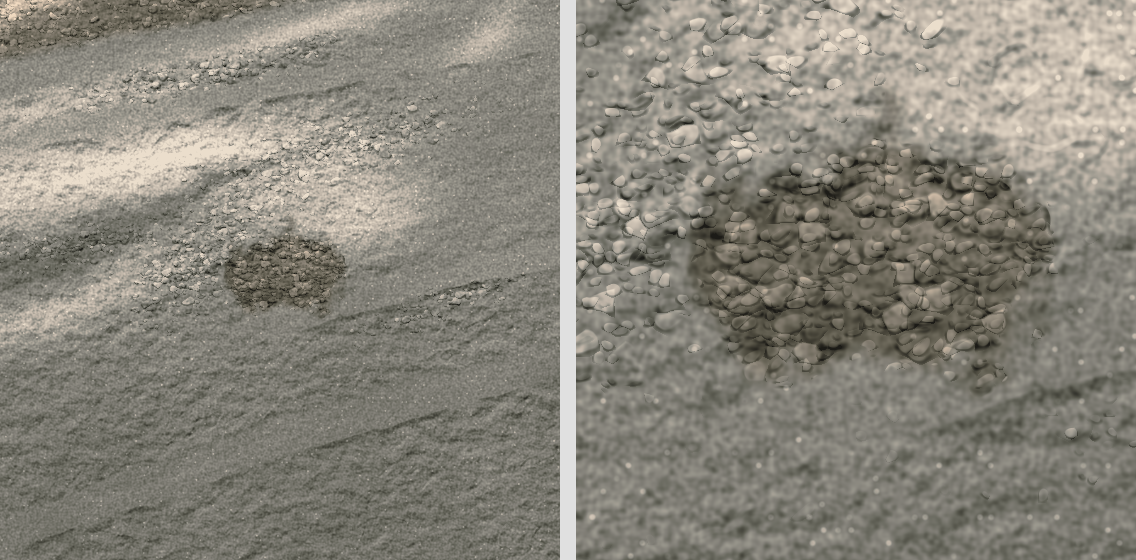
Left: the whole. Right: its middle third, enlarged.
This texture is drawn by a three.js fragment shader. Its source:

```glsl
// Worn dirt road in dappled sun: wheel tracks, flaking crust, gravel, a pothole.
// Gradient noise gives an embossed relief, cellular noise the stones, and a
// tone ramp turns light into colour.
varying vec2 vUv;

const vec3 SHADE = vec3(0.31, 0.31, 0.27);
const vec3 DUSK = vec3(0.42, 0.42, 0.38);
const vec3 DUST = vec3(0.51, 0.50, 0.47);
const vec3 PALE = vec3(0.60, 0.59, 0.55);
const vec3 WARM = vec3(0.74, 0.70, 0.65);
const vec3 SUNLIT = vec3(0.92, 0.87, 0.80);
const vec3 SOIL_TINT = vec3(1.02, 0.98, 0.94);
const vec2 HOLE_CENTRE = vec2(0.52, 0.515);
const vec2 HOLE_RADII = vec2(0.105, 0.075);
const vec2 TO_LIGHT = vec2(-0.0015, 0.0035);
const float RELIEF = 1.0;
const float GRAIN = 0.22;
const float STONE_SCALE = 56.0;

vec2 hash2(vec2 p) {
  vec3 q = fract(p.xyx * vec3(0.1031, 0.1030, 0.0973));
  q += dot(q, q.yzx + 33.33);
  return fract((q.xx + q.yz) * q.zy);
}

float corner(vec2 cell, vec2 f, vec2 o) {
  return dot(hash2(cell + o) * 2.0 - 1.0, f - o);
}

float gradientNoise(vec2 p) {
  vec2 i = floor(p), f = p - i, e = vec2(0.0, 1.0);
  vec2 u = f * f * f * (f * (f * 6.0 - 15.0) + 10.0);
  float low = mix(corner(i, f, e.xx), corner(i, f, e.yx), u.x);
  float high = mix(corner(i, f, e.xy), corner(i, f, e.yy), u.x);
  return 1.4 * mix(low, high, u.y);
}

float fbm(vec2 p) {
  float sum = 0.0, amp = 0.5;
  for (int i = 0; i < 4; i++) {
    sum += amp * gradientNoise(p);
    p = p * 2.0 + 17.3;
    amp *= 0.5;
  }
  return sum;
}

// Coordinate across the fanned tracks
float across(vec2 p) { return p.y - mix(0.40, 0.18, p.y) * p.x; }

// Soft sheared ellipse
float blob(vec2 p, float x, float y, float w, float h, float slope) {
  vec2 d = p - vec2(x, y);
  d = vec2(d.x, d.y - slope * d.x) / vec2(w, h);
  return exp(-dot(d, d));
}

float band(float t, float lo, float hi) {
  return smoothstep(lo - 0.006, lo + 0.006, t) * (1.0 - smoothstep(hi - 0.015, hi + 0.015, t));
}

// Dark line under the lower lip of a track
float ledge(float d) {
  return smoothstep(-0.014, -0.001, d) * (1.0 - smoothstep(0.0, 0.004, d));
}

// Patches of terraced crust on rough ground
float height(vec2 p) {
  float flakes = fbm(vec2(p.x, across(p)) * vec2(7.0, 9.0)) * 4.0;
  flakes = floor(flakes) + smoothstep(0.86, 1.0, fract(flakes));
  float patchy = smoothstep(-0.1, 0.3, gradientNoise(p * 6.0 + 3.0));
  return 0.17 * flakes * patchy + 1.05 * fbm(p * vec2(30.0, 36.0) + 5.0);
}

float pothole(vec2 p) {
  float d = 1.0 - length((p - HOLE_CENTRE) / HOLE_RADII);
  return smoothstep(-0.12, 0.22, d + 0.9 * fbm(p * 15.0));
}

// Shading of angular stones; density is the share of cells that hold one
float stones(vec2 p, float density) {
  vec2 offset = vec2(0.0), id = vec2(0.0);
  float first = 9.0, second = 9.0;
  for (int k = 0; k < 9; k++) {
    float n = float(k), row = floor((n + 0.5) / 3.0);
    vec2 c = floor(p) + vec2(n - 3.0 * row, row) - 1.0;
    vec2 d = p - c - 0.15 - 0.7 * hash2(c);
    float r = length(d);
    second = min(second, max(r, first));
    if (r < first) { first = r; offset = d; id = c; }
  }
  vec2 rnd = hash2(id + 71.0);
  float shape = min(second - first, mix(0.25, 0.6, rnd.y) - first);
  float body = smoothstep(0.0, 0.14, shape);
  float shadow = smoothstep(-0.3, 0.0, shape) * (1.0 - body) * (1.0 - smoothstep(-0.2, 0.2, offset.y));
  float facet = 0.8 * (rnd.y - 0.4) + 0.7 * dot(offset, vec2(-0.4, 0.9));
  return (body * facet - 0.55 * shadow) * (1.0 - smoothstep(density - 0.04, density + 0.04, rnd.x));
}

vec3 blend(vec3 a, vec3 b, float lo, float hi, float v) {
  return mix(a, b, clamp((v - lo) / (hi - lo), 0.0, 1.0));
}

vec3 toneRamp(float v) {
  vec3 c = blend(SHADE, DUSK, 0.30, 0.41, v);
  c = blend(c, DUST, 0.41, 0.50, v);
  c = blend(c, PALE, 0.50, 0.59, v);
  c = blend(c, WARM, 0.59, 0.70, v);
  c = blend(c, SUNLIT, 0.70, 0.92, v);
  return c * clamp(v / 0.30, 0.35, 1.0);
}

void main() {
  vec2 p = vUv;
  float t = across(p) + 0.012 * gradientNoise(p * vec2(5.0, 9.0)) + 0.005 * gradientNoise(p * 32.0);

  // Ground zones
  float topTrack = band(t, 0.825, 0.885) * (1.0 - smoothstep(0.6, 0.8, p.x));
  float right = smoothstep(0.40, 0.52, p.x);
  float track = max(max(band(t, 0.0, 0.075), topTrack), max(band(t, 0.715, 0.765), band(t, 0.245, 0.30) * right));
  float soil = smoothstep(0.88, 0.91, t) * (1.0 - smoothstep(0.42, 0.62, p.x));
  float hole = pothole(p);
  float rim = hole * (1.0 - pothole(p + vec2(-0.004, 0.014)));
  float calm = smoothstep(0.6, 0.8, p.x) * smoothstep(0.45, 0.6, p.y);

  // Sun patches and tree shade
  vec2 s = p + 0.04 * vec2(fbm(p * 7.0), fbm(p * 7.0 + 40.0));
  float light = mix(0.445, 0.515, smoothstep(0.1, 0.7, p.y)) + 0.07 * fbm(p * 4.0);
  light += 0.30 * blob(s, 0.34, 0.73, 0.19, 0.035, 0.2);
  light += 0.30 * blob(s, 0.08, 0.67, 0.32, 0.07, 0.2);
  light += 0.22 * blob(s, 0.54, 0.69, 0.16, 0.07, 0.25);
  light += 0.27 * blob(s, 0.65, 0.61, 0.13, 0.055, 0.2);
  light += 0.22 * blob(s, 0.13, 0.46, 0.22, 0.045, 0.4);
  light += 0.20 * blob(s, 0.10, 0.81, 0.22, 0.03, 0.2);
  light += 0.36 * blob(s, 0.02, 0.98, 0.15, 0.03, 0.3);
  light += 0.22 * blob(s, 0.52, 0.94, 0.24, 0.025, 0.25);
  light += 0.18 * blob(s, 0.87, 0.94, 0.07, 0.04, 0.6);
  light -= 0.18 * blob(s, 0.41, 0.68, 0.18, 0.022, 0.45);
  light -= 0.10 * blob(s, 0.06, 0.53, 0.20, 0.04, 0.35);
  light += 0.025 * track - 0.09 * soil - 0.11 * hole;

  // Relief, streaks, ledges and grain
  float slope = height(p) - height(p + TO_LIGHT);
  float rough = (1.0 - 0.75 * track) * (1.0 - 0.6 * calm);
  float detail = RELIEF * rough * slope * (slope < 0.0 ? 1.3 : 0.8);
  detail += 0.06 * gradientNoise(vec2(p.x * 2.5, t * 45.0));
  float lips = ledge(t) + ledge(t - 0.715) + ledge(t - 0.245) * right;
  detail -= 0.25 * lips * smoothstep(-0.25, 0.25, gradientNoise(p * 14.0));
  detail += GRAIN * (gradientNoise(p * 230.0) + 0.6 * gradientNoise(p * 115.0 + 9.0));

  // Gravel in two sizes
  float gravel = 0.7 * blob(s, 0.36, 0.53, 0.11, 0.07, 0.5);
  gravel += 0.55 * blob(s, 0.58, 0.73, 0.20, 0.05, 0.25);
  gravel += 0.50 * blob(s, 0.12, 0.56, 0.18, 0.025, 0.1);
  gravel += 0.55 * blob(s, 0.82, 0.47, 0.16, 0.025, 0.35);
  gravel += 0.60 * blob(s, 0.36, 0.86, 0.20, 0.035, 0.25);
  gravel = max(gravel * (1.0 - 0.8 * track), max(0.7 * hole, 0.4 * soil)) - 0.05;
  vec2 g = STONE_SCALE * (p * vec2(1.0, 1.3) + 0.006 * gradientNoise(p * 60.0));
  detail += 0.7 * stones(g, gravel) + 0.6 * stones(g * 2.1 + 31.0, gravel + 0.04) - 0.35 * rim;

  // Pale mineral specks
  vec2 cell = p * 130.0, seed = hash2(floor(cell) + 13.0);
  float speck = 1.0 - smoothstep(0.1, 0.32, length(fract(cell) - 0.35 - 0.3 * seed.yx));
  detail += 0.35 * speck * smoothstep(0.91, 0.97, seed.x);

  vec3 colour = toneRamp(light * (1.0 + detail));
  gl_FragColor = vec4(colour * mix(vec3(1.0), SOIL_TINT, max(hole, soil)), 1.0);
}
```
